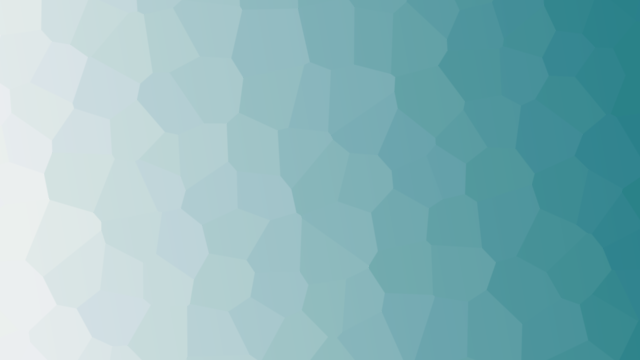
This background is drawn by a WebGL 1 fragment shader. Its source:

```glsl
precision highp float;
// Faceted wash of flat Voronoi cells, fading from pale grey on the left to deep teal on the right.
// Sites are a jittered grid; each cell takes its colour from a slightly tilted gradient
// at its own site, plus a small random shift in tone and between green and blue.

uniform vec2 u_resolution;

const float ROWS = 7.4;

vec2 hash2(vec2 p) {
    return fract(sin(vec2(dot(p, vec2(127.1, 311.7)),
                          dot(p, vec2(269.5, 183.3)))) * 43758.5453);
}

// Colour of the cell around a site; local keeps a trace of gradient inside the facet
vec3 facetColor(vec2 site, vec2 local, float aspect) {
    vec2 rnd = hash2(floor(site * 16.0) + 41.0);
    vec2 p = mix(site, local, 0.15) / ROWS;
    float t = p.x / aspect + 0.1 * (p.y - 0.5) + 0.03 * (rnd.x - 0.5);
    t = clamp(t, 0.0, 1.0);
    t = mix(t, smoothstep(0.0, 1.0, t), 0.2);
    vec3 pale = vec3(0.922, 0.936, 0.940);
    vec3 teal = vec3(0.165, 0.505, 0.540);
    vec3 tint = (rnd.y - 0.5) * vec3(0.0, -0.008, 0.014);
    return mix(pale, teal, t) + tint;
}

void main() {
    float aspect = u_resolution.x / u_resolution.y;
    vec2 p = gl_FragCoord.xy / u_resolution.y * ROWS;
    vec2 cell = floor(p);

    // Find the nearest two sites
    vec2 nearest = vec2(0.0);
    vec2 second = vec2(0.0);
    float d1 = 100.0;
    float d2 = 100.0;
    for (int j = -2; j <= 2; j++) {
        for (int i = -2; i <= 2; i++) {
            vec2 id = cell + vec2(float(i), float(j));
            vec2 site = id + 0.04 + 0.92 * hash2(id);
            vec2 delta = site - p;
            float d = dot(delta, delta);
            if (d < d1) {
                d2 = d1;
                second = nearest;
                d1 = d;
                nearest = site;
            } else if (d < d2) {
                d2 = d;
                second = site;
            }
        }
    }

    // Blend across the shared edge over about one pixel
    float edge = (d2 - d1) / (2.0 * max(length(second - nearest), 0.001));
    float pixel = ROWS / u_resolution.y;
    float inside = smoothstep(-pixel, pixel, edge);
    vec3 color = mix(facetColor(second, p, aspect),
                     facetColor(nearest, p, aspect), inside);

    gl_FragColor = vec4(color, 1.0);
}
```
